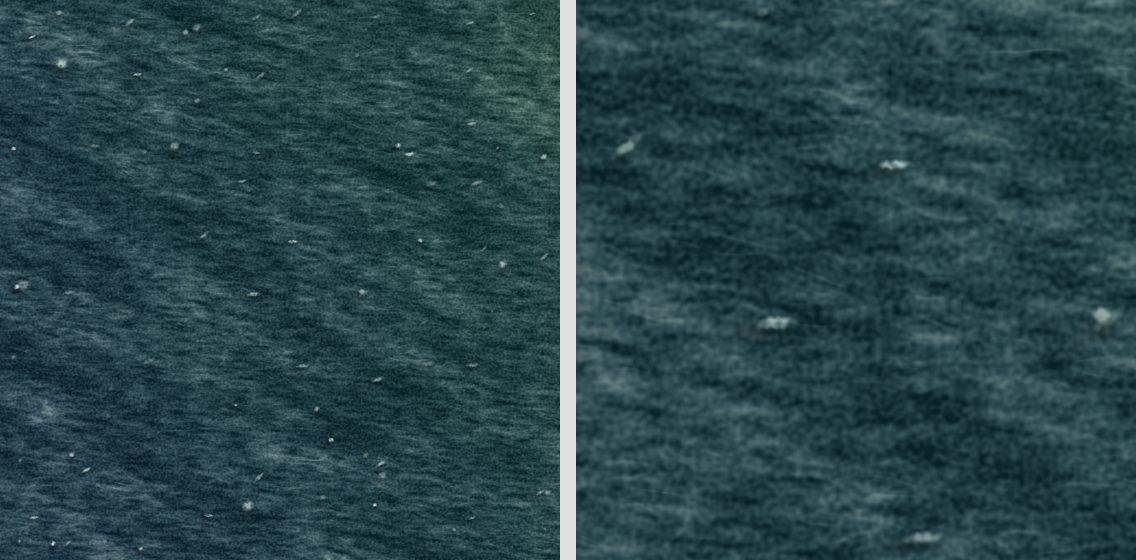
Left, the full canvas; right, a detail of the centre.
Reproduce this texture procedurally as a Shadertoy shader.

```glsl
vec2 hash22(vec2 p) {
    vec3 q = fract(p.xyx * vec3(0.1031, 0.1030, 0.0973));
    q += dot(q, q.yzx + 33.33);
    return fract((q.xx + q.yz) * q.zy);
}

// Coordinates along and across a direction
vec2 alongAxis(vec2 p, float angle) {
    vec2 axis = vec2(cos(angle), sin(angle));
    return vec2(dot(p, axis), dot(p, vec2(-axis.y, axis.x)));
}

float cornerSlope(vec2 cell, vec2 offset) {
    float angle = 6.2832 * hash22(cell).x;
    return dot(vec2(cos(angle), sin(angle)), offset);
}

// Gradient noise, centred on zero
float noise(vec2 p) {
    vec2 i = floor(p), f = fract(p);
    vec2 u = f * f * f * (f * (f * 6.0 - 15.0) + 10.0);
    vec2 e = vec2(1.0, 0.0);
    float low = mix(cornerSlope(i, f), cornerSlope(i + e.xy, f - e.xy), u.x);
    float high = mix(cornerSlope(i + e.yx, f - e.yx), cornerSlope(i + e.xx, f - e.xx), u.x);
    return mix(low, high, u.y);
}

// Noise stretched along a direction
float streaks(vec2 p, float angle, vec2 frequency, float seed) {
    return noise(alongAxis(p, angle) * frequency + seed);
}

// Broad diagonal bands with smaller patches
float swell(vec2 p) {
    return 0.42 * streaks(p, -0.45, vec2(2.6, 12.0), 17.3)
         + 0.45 * streaks(p, -0.38, vec2(5.0, 24.0), 41.7);
}

// Thin light lines, broken into sparse pieces
float crests(vec2 p, vec2 frequency, float seed) {
    float line = 1.0 - abs(streaks(p, -0.13, frequency, seed)) / 0.16;
    float gate = streaks(p, -0.20, frequency * vec2(0.7, 0.45), seed + 37.0);
    return smoothstep(0.0, 1.0, line) * smoothstep(-0.02, 0.30, gate);
}

// Layered wind ripples
float ripples(vec2 p) {
    float sum = 0.0, weight = 0.32;
    vec2 frequency = vec2(12.0, 56.0);
    for (int i = 0; i < 3; i++) {
        float layer = float(i);
        sum += weight * streaks(p, -0.22 + 0.08 * layer, frequency, 23.7 * layer + 9.2);
        frequency *= vec2(1.8, 1.55);
        weight *= 1.25;
    }
    return sum;
}

// One foam fleck per occupied cell: x is foam, y is the dark trough beside it
vec2 flecks(vec2 p, float cells, float share, vec2 size, float seed) {
    vec2 id = floor(p * cells);
    vec2 pick = hash22(id + seed);
    vec2 shape = hash22(id + seed + 57.0);
    vec2 centre = (id + 0.2 + 0.6 * hash22(id + seed + 113.0)) / cells;
    vec2 q = alongAxis(p - centre, mix(-0.1, 0.8, shape.x));
    q.y += 0.0015 * noise(vec2(q.x * 260.0, pick.y * 40.0));
    vec2 radius = size * mix(0.7, 1.4, shape.y);
    float foam = smoothstep(1.3, 0.3, length(q / radius));
    foam *= clamp(0.95 + 1.1 * noise(p * 170.0), 0.0, 1.0);
    vec2 t = (q + radius * vec2(0.8, 1.2)) / (radius * 1.3);
    float strength = step(pick.x, share) * mix(0.35, 1.0, pick.y * pick.y);
    return strength * vec2(foam, exp(-dot(t, t)));
}

vec3 waterColor(float tone, float greenness) {
    vec3 trough = vec3(0.070, 0.180, 0.200);
    vec3 crest = vec3(0.280, 0.410, 0.430);
    vec3 blueTint = vec3(0.002, -0.008, 0.014);
    vec3 greenTint = vec3(-0.004, 0.008, -0.014);
    return mix(trough, crest, tone) + mix(blueTint, greenTint, greenness);
}

void mainImage(out vec4 fragColor, in vec2 fragCoord) {
    vec2 p = fragCoord / iResolution.y;

    // Water surface
    float bands = swell(p);
    vec2 q = p + 0.003 * vec2(noise(p * 21.0 + 5.1), noise(p * 26.0 + 61.4));
    float lines = 0.26 * crests(q, vec2(17.0, 64.0), 83.1)
                + 0.24 * crests(q, vec2(26.0, 92.0), 151.9);
    float grain = 0.42 * noise(p * vec2(165.0, 225.0) + 7.7)
                + 0.36 * noise(p * 256.0 + 131.3);
    float tone = 0.32 + 0.90 * bands + ripples(q) * (1.05 + 1.2 * bands);
    tone += lines * (1.0 + 1.5 * bands) + grain;
    tone = max(tone, -0.22);

    // Green light from the upper right, blue depth at the lower left
    float diagonal = 0.6 * p.x + 0.4 * p.y;
    float greenness = smoothstep(0.1, 0.95, diagonal + 0.15 * noise(p * 4.0 + 3.0));
    float glow = smoothstep(0.40, 0.0, length(p - vec2(1.05, 0.88)));
    vec3 color = waterColor(tone + 0.06 * (diagonal - 0.5), greenness);
    color += glow * vec3(0.030, 0.036, 0.010);
    color += vec3(0.022, 0.0, -0.010) * smoothstep(0.5, 1.1, tone);

    // Foam: many faint flecks and a few bright spots
    vec2 small = flecks(p, 10.0, 0.42, vec2(0.0085, 0.0027), 11.0);
    vec2 tiny = flecks(p, 13.0, 0.22, vec2(0.0042, 0.0034), 205.0);
    vec2 bright = flecks(p, 5.0, 0.24, vec2(0.0080, 0.0062), 331.0);
    vec2 foam = 0.85 * small + 0.90 * tiny + 1.3 * bright;
    color *= 1.0 - 0.4 * min(foam.y, 1.0);
    color = mix(color, vec3(0.82, 0.90, 0.89), min(foam.x, 1.0));

    fragColor = vec4(clamp(color, 0.0, 1.0), 1.0);
}
```
